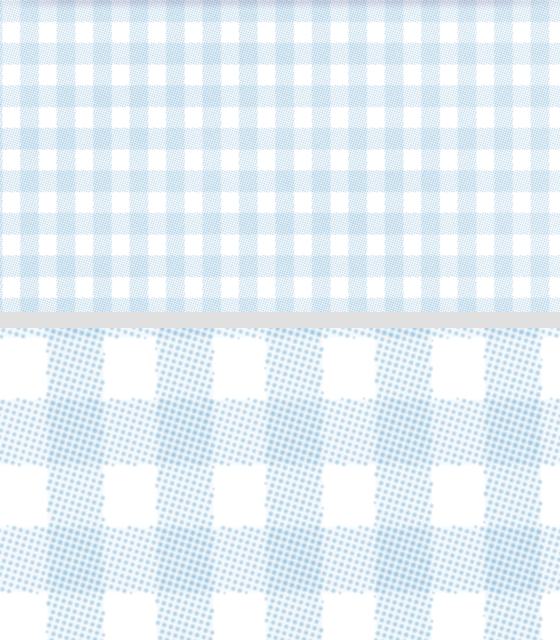
Top, the full canvas; bottom, a detail of the centre.
Reproduce this pattern procedurally as a Shadertoy shader.

```glsl
// Pale blue gingham check printed in fine slanted halftone dots on white paper.

const vec2 REPEATS = vec2(15.36, 7.34);     // checks across and down
const vec2 BAND_CENTER = vec2(0.81, 0.263); // first band, from left and from top
const float BAND_HALF = 0.256;              // half band width, in repeats
const float DOTS_PER_HEIGHT = 136.0;
const float SCREEN_ANGLE = 0.30;
const float DOT_SOFTNESS = 0.5;             // ink spread, in dot cells
const vec3 PAPER = vec3(1.0);
const vec3 INK = vec3(0.47, 0.69, 0.83);
const vec3 EDGE_TINT = vec3(0.82, 0.79, 0.86);

float hash(vec2 p) {
    p = fract(p * vec2(0.1031, 0.1137));
    p += dot(p, p.yx + 33.33);
    return fract((p.x + p.y) * p.x * 47.0);
}

mat2 rotation(float angle) {
    float c = cos(angle), s = sin(angle);
    return mat2(c, s, -s, c);
}

// Mask of vertical (x) and horizontal (y) bands
vec2 bands(vec2 uv, vec2 blur) {
    vec2 t = vec2(uv.x, 1.0 - uv.y) * REPEATS - BAND_CENTER;
    vec2 d = abs(t - floor(t + 0.5)) - BAND_HALF;
    return 1.0 - smoothstep(-blur, blur, d);
}

// Slow uneven inking, paler towards the right
float inkWear(vec2 uv) {
    float waves = sin(uv.x * 9.0 + 2.0 * sin(uv.y * 5.0))
                + 0.6 * sin(uv.y * 13.0 - uv.x * 6.0 + 1.0)
                + 0.4 * sin(uv.x * 31.0 + uv.y * 23.0);
    return 1.03 + 0.04 * waves - 0.10 * smoothstep(0.55, 1.0, uv.x);
}

// Fraction of the paper covered by ink
float inkCoverage(vec2 uv, vec2 blur) {
    vec2 band = bands(uv, blur);
    float single = max(0.20 * band.x, 0.18 * band.y);
    float crossing = 0.125 * band.x * band.y;
    return (single + crossing) * inkWear(uv);
}

// Soft round dots whose area follows the coverage at each cell center
float halftone(vec2 p, float aspect, float pixel) {
    mat2 turn = rotation(SCREEN_ANGLE);
    vec2 grid = turn * p * DOTS_PER_HEIGHT;
    vec2 cell = floor(grid);
    vec2 center = transpose(turn) * (cell + 0.5) / DOTS_PER_HEIGHT;
    float coverage = inkCoverage(center / vec2(aspect, 1.0), vec2(0.01));
    coverage *= 0.75 + 0.3 * hash(cell);
    float radius = sqrt(coverage / 3.14159);
    float blur = max(pixel * DOTS_PER_HEIGHT, DOT_SOFTNESS);
    float spot = clamp(0.5 + (radius - length(grid - cell - 0.5)) / blur, 0.0, 1.0);
    return spot * step(0.005, coverage);
}

void mainImage(out vec4 fragColor, in vec2 fragCoord) {
    vec2 uv = fragCoord / iResolution.xy;
    float aspect = iResolution.x / iResolution.y;
    float pixel = 1.0 / iResolution.y;
    vec2 p = uv * vec2(aspect, 1.0);

    // Dots lie over an even tint and melt into it when too small to resolve
    float dots = halftone(p, aspect, pixel);
    float tone = inkCoverage(uv, max(REPEATS / iResolution.xy, vec2(0.02)));
    float dotShare = mix(0.6, 0.36, smoothstep(0.2, 0.5, pixel * DOTS_PER_HEIGHT));
    vec3 color = mix(PAPER, INK, mix(tone, dots, dotShare));

    // Mauve shade along the top edge
    float span = smoothstep(0.0, 0.12, uv.x) * (1.0 - smoothstep(0.85, 1.0, uv.x));
    float shade = smoothstep(0.965, 1.0, uv.y) * (0.2 + 0.4 * span);
    color = mix(color, color * EDGE_TINT, shade);

    fragColor = vec4(color, 1.0);
}
```
